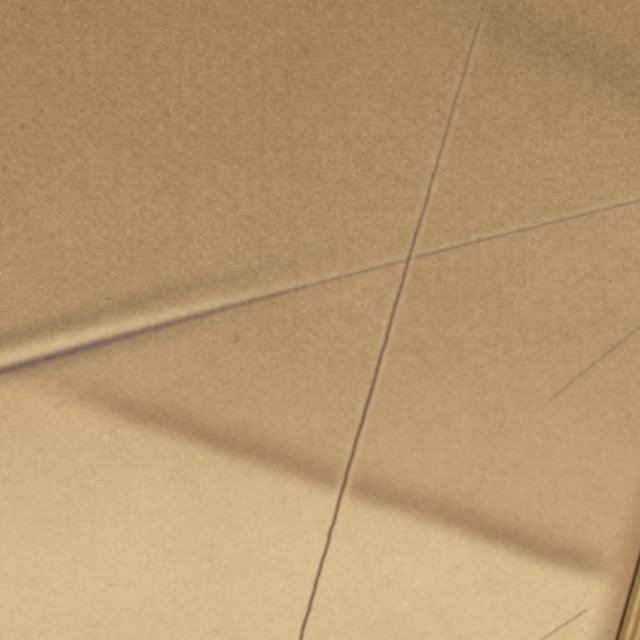
A three.js fragment shader for this texture:

```glsl
// Creased tan paper: a warm vertical gradient crossed by two thin creases,
// a soft diagonal shadow band and a folded right edge. Each feature is a
// signed distance to a gentle curve, shaded by smooth profiles, plus grain.

varying vec2 vUv;

float hash(vec2 p) {
  return fract(sin(dot(p, vec2(127.1, 311.7))) * 43758.5453);
}

float noise(vec2 p) {
  vec2 cell = floor(p);
  vec2 f = fract(p);
  f = f * f * (3.0 - 2.0 * f);
  float low = mix(hash(cell), hash(cell + vec2(1.0, 0.0)), f.x);
  float high = mix(hash(cell + vec2(0.0, 1.0)), hash(cell + vec2(1.0)), f.x);
  return mix(low, high, f.y);
}

float fbm(vec2 p) {
  float sum = 0.0;
  float gain = 0.5;
  for (int i = 0; i < 4; i++) {
    sum += gain * noise(p);
    p = p * 2.03 + 17.0;
    gain *= 0.5;
  }
  return sum;
}

// Bell-shaped stroke profile around a signed distance of zero.
float bell(float d, float width) {
  return exp(-d * d / (width * width));
}

float segmentDistance(vec2 p, vec2 a, vec2 b) {
  vec2 ab = b - a;
  return length(p - a - ab * clamp(dot(p - a, ab) / dot(ab, ab), 0.0, 1.0));
}

// Signed distances: positive is above, or to the right.
float longCrease(vec2 p) {
  return (p.y - (0.420 + 0.288 * p.x - 0.0205 * p.x * p.x)) * 0.963;
}

float steepCrease(vec2 p) {
  return (p.x - (0.469 + 0.280 * p.y + 0.010 * p.y * p.y)) * 0.961;
}

float bandDistance(vec2 p) {
  return (p.y - (0.424 - 0.335 * p.x)) * 0.948;
}

// Broad light falling on the sheet.
vec3 paper(vec2 p, float crease, float band) {
  vec3 dark = vec3(0.645, 0.515, 0.362);
  vec3 tan1 = vec3(0.692, 0.563, 0.412);
  vec3 tan2 = vec3(0.770, 0.640, 0.480);
  vec3 cream = vec3(0.835, 0.735, 0.555);
  vec3 upper = mix(tan1, dark, smoothstep(0.50, 1.0, p.y - 0.08 * p.x));
  vec3 middle = mix(tan2, tan1 * 1.015, smoothstep(0.12, 0.58, p.y));
  vec3 lower = mix(cream, tan2 * 1.03, smoothstep(0.08, 0.42, p.y));
  vec3 col = mix(middle, upper, smoothstep(-0.01, 0.01, crease));
  return mix(lower, col, smoothstep(-0.03, 0.012, band));
}

void main() {
  vec2 p = vUv;
  float crease = longCrease(p);
  float steep = steepCrease(p);
  float band = bandDistance(p) + 0.006 * (noise(p * 14.0) - 0.5);
  vec3 col = paper(p, crease, band);

  // Diagonal shadow band, interrupted where the steep crease lifts it.
  float bandShade = bell(band, band < 0.0 ? 0.018 : 0.030);
  bandShade *= smoothstep(0.02, 0.24, p.x) * (1.0 - smoothstep(0.90, 0.98, p.x));
  bandShade *= 1.0 - 0.7 * bell(steep, 0.014);
  col = mix(col, vec3(0.625, 0.490, 0.355), 0.72 * bandShade);

  // Faint dark band in the upper right.
  float upperBand = p.y - (1.285 - 0.41 * p.x);
  col *= 1.0 - 0.06 * bell(upperBand, 0.045) * smoothstep(0.62, 0.8, p.x);

  // Long crease: pale lip above, violet shadow below, fading to the right.
  float fade = 1.0 - smoothstep(0.05, 0.62, p.x);
  float lip = bell(crease - 0.006 - 0.010 * fade, 0.004 + 0.010 * fade);
  col = mix(col, vec3(0.83, 0.74, 0.56), lip * (0.18 + 0.65 * fade));
  col *= 1.0 - 0.11 * fade * bell(crease - 0.045, 0.014);
  float fold = bell(crease + 0.001, 0.0025 + 0.0045 * fade);
  col = mix(col, vec3(0.46, 0.365, 0.345), fold * (0.36 + 0.46 * fade));
  col *= 1.0 - 0.10 * bell(crease + 0.012, 0.012) * fade;

  // Steep crease: thin dark line with pale rims, stronger near the bottom.
  float depth = 1.0 - smoothstep(0.25, 1.0, p.y);
  float wobble = 0.002 * (noise(vec2(p.y * 65.0, 3.0)) - 0.5);
  float rims = bell(steep - 0.007, 0.004) + 0.7 * bell(steep + 0.007, 0.005);
  col = mix(col, vec3(0.84, 0.73, 0.56), rims * (0.12 + 0.18 * depth));
  float steepInk = bell(steep + wobble, 0.0024 + 0.0008 * depth);
  steepInk *= (0.30 + 0.45 * depth) * (1.0 - smoothstep(0.95, 1.0, p.y));
  col = mix(col, vec3(0.43, 0.31, 0.27), steepInk);

  // Short faint wrinkles on the right.
  float wrinkle = bell(segmentDistance(p, vec2(0.86, 0.375), vec2(1.0, 0.49)), 0.0028);
  wrinkle += 1.5 * bell(segmentDistance(p, vec2(0.846, 0.0), vec2(0.915, 0.046)), 0.0028);
  col *= 1.0 - 0.10 * wrinkle;

  // Right fold: soft brown slope, dark edge and a striped strip beyond.
  float edge = (p.x - (0.964 + 0.281 * p.y)) * 0.963;
  float slope = smoothstep(-0.055, -0.005, edge) * (1.0 - smoothstep(0.22, 0.36, p.y));
  col = mix(col, vec3(0.655, 0.505, 0.345), 0.75 * slope);
  float stripe = 0.5 + 0.5 * cos(edge * 420.0);
  vec3 strip = mix(vec3(0.60, 0.46, 0.29), vec3(0.76, 0.63, 0.42), stripe);
  col = mix(col, strip, smoothstep(0.0, 0.005, edge));
  col = mix(col, vec3(0.27, 0.17, 0.12), 0.85 * bell(edge, 0.0035));

  // Mottling, fine grain and sparse pale or dark flecks.
  float roughness = mix(0.6, 1.0, smoothstep(0.2, 0.7, p.y));
  col += 0.035 * (fbm(p * 9.0) - 0.47);
  col += 0.050 * roughness * (noise(p * 210.0) - 0.5);
  col += 0.025 * roughness * (noise(p * 95.0 + 31.0) - 0.5);
  float fleck = noise(p * 150.0 + 71.0);
  col += 0.05 * roughness * (smoothstep(0.86, 0.98, fleck) - smoothstep(0.14, 0.02, fleck));

  gl_FragColor = vec4(clamp(col, 0.0, 1.0), 1.0);
}
```
